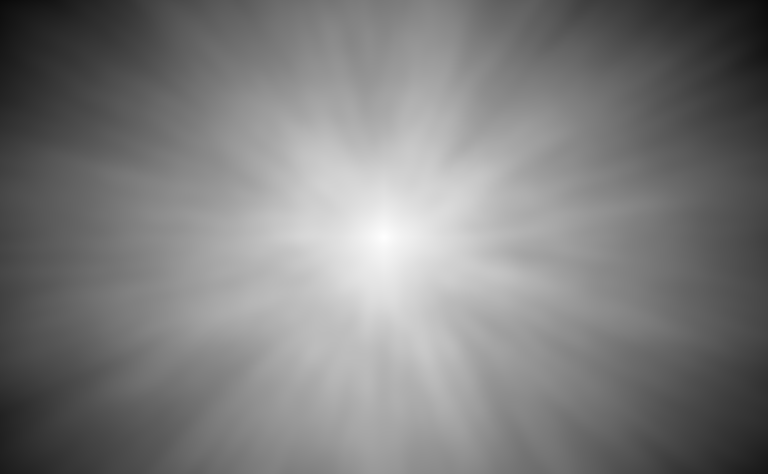
Reproduce this background procedurally as a WebGL 1 fragment shader.

```glsl
precision highp float;
// Soft white radial light burst fading to dark corners, with faint streaks.

uniform vec2 u_resolution;

vec2 gradient(vec2 cell) {
  float h = fract(sin(dot(cell, vec2(127.1, 311.7))) * 43758.5);
  return vec2(cos(6.2832 * h), sin(6.2832 * h));
}

float gradientNoise(vec2 p) {
  vec2 i = floor(p), f = fract(p);
  vec2 w = f * f * f * (f * (f * 6.0 - 15.0) + 10.0);
  vec2 e = vec2(1.0, 0.0);
  float low = mix(dot(gradient(i), f),
                  dot(gradient(i + e.xy), f - e.xy), w.x);
  float high = mix(dot(gradient(i + e.yx), f - e.yx),
                   dot(gradient(i + e.xx), f - e.xx), w.x);
  return mix(low, high, w.y);
}

// Noise averaged along the line to the centre, stretched into rays
float radialStreaks(vec2 p) {
  float sum = 0.0;
  for (int i = 0; i < 24; i++) {
    vec2 q = p * mix(0.55, 1.0, float(i) / 23.0);
    sum += gradientNoise(q * 9.0 + 3.7) + 0.7 * gradientNoise(q * 26.0 + 17.3);
  }
  return sum / 24.0;
}

void main() {
  // Centred coordinates in units of the canvas height
  vec2 p = (gl_FragCoord.xy - 0.5 * u_resolution) / u_resolution.y;
  float r = length(p);

  // Near-linear falloff with a small hot core
  float light = 0.95 - 0.9 * r + 0.05 * exp(-22.0 * r);

  // Broad cross along the axes, and a brighter lower half
  light += 0.06 * r * cos(4.0 * atan(p.y, p.x + 1e-5)) - 0.08 * p.y;

  // Thin glints on both axes
  vec2 axis = exp(-abs(p.yx) * 45.0);
  light += 0.02 * (axis.x + axis.y) * smoothstep(0.0, 0.08, r) * exp(-4.0 * r);

  light += 0.12 * radialStreaks(p) * smoothstep(0.0, 0.25, r);
  gl_FragColor = vec4(vec3(clamp(light, 0.04, 1.0)), 1.0);
}
```
